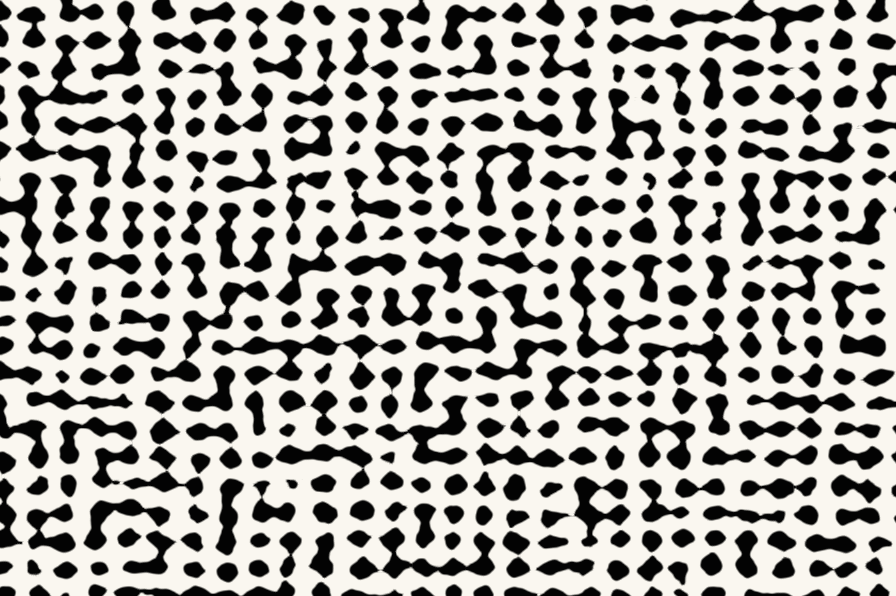
Give the GLSL for this pattern, as a Shadertoy shader.

```glsl
const vec3 PAPER = vec3(0.98, 0.97, 0.94);
const vec3 INK = vec3(0.01, 0.01, 0.01);
const vec2 PITCH = vec2(0.0545, 0.0465); // column and row spacing, in canvas heights
const float WARP_FREQ = 0.27;            // slow bending of the rows and columns
const float WARP_AMOUNT = 0.32;
const float LINK_FREQ = 1.37;            // noise that joins or shrinks the dots
const float LINK_AMOUNT = 1.3;
const float ROUGH_FREQ = 3.7;            // fine wobble of the outlines
const float ROUGH_AMOUNT = 0.26;
const float INK_LEVEL = 0.24;            // higher means less ink
const float EDGE_SOFTNESS = 0.0023;      // half width of an edge, in canvas heights
const float MIN_SLOPE = 8.0;
const float TAU = 6.2832;

// Integer hash to the range 0..1
float hash(vec2 cell) {
    uvec2 q = uvec2(ivec2(cell) + 4096);
    uint h = q.x * 73897u + q.y * 91493u;
    h = (h ^ (h >> 15)) * 739391u;
    h = (h ^ (h >> 13)) * 668265u;
    h ^= h >> 16;
    return float(h & 65535u) / 65536.0;
}

// Contribution of one lattice corner
float cornerSlope(vec2 cell, vec2 offset) {
    float angle = TAU * hash(cell);
    return dot(vec2(cos(angle), sin(angle)), offset);
}

// Gradient noise with quintic blending
float gradientNoise(vec2 p) {
    vec2 cell = floor(p);
    vec2 f = p - cell;
    vec2 u = f * f * f * (f * (f * 6.0 - 15.0) + 10.0);
    vec2 e = vec2(1.0, 0.0);
    float low = mix(cornerSlope(cell, f), cornerSlope(cell + e, f - e), u.x);
    float high = mix(cornerSlope(cell + e.yx, f - e.yx), cornerSlope(cell + 1.0, f - 1.0), u.x);
    return mix(low, high, u.y);
}

// Turned domain keeps the noise lattice out of step with the dots
vec2 turn(vec2 p, float angle) {
    float c = cos(angle), s = sin(angle);
    return vec2(c * p.x - s * p.y, s * p.x + c * p.y);
}

// Dot lattice whose saddles are bridged or cut by noise
float inkField(vec2 p) {
    vec2 bend = vec2(gradientNoise(p * WARP_FREQ + 17.3),
                     gradientNoise(p * WARP_FREQ + 61.7));
    vec2 wave = cos(TAU * (p + WARP_AMOUNT * bend));
    float lattice = 0.5 * (wave.x + wave.y);
    float links = gradientNoise(turn(p, 0.55) * LINK_FREQ + 31.9);
    float roughness = gradientNoise(turn(p, 1.1) * ROUGH_FREQ + 83.1);
    return lattice + LINK_AMOUNT * links + ROUGH_AMOUNT * roughness;
}

void mainImage(out vec4 fragColor, in vec2 fragCoord) {
    vec2 uv = fragCoord / iResolution.y;
    float field = inkField(uv / PITCH);

    // Divide by the slope to get an approximate distance to the outline
    float slope = length(vec2(dFdx(field), dFdy(field))) * iResolution.y;
    float dist = (field - INK_LEVEL) / max(slope, MIN_SLOPE);
    float softness = max(EDGE_SOFTNESS, 0.7 / iResolution.y);
    float ink = smoothstep(-softness, softness, dist);

    fragColor = vec4(mix(PAPER, INK, ink), 1.0);
}
```
